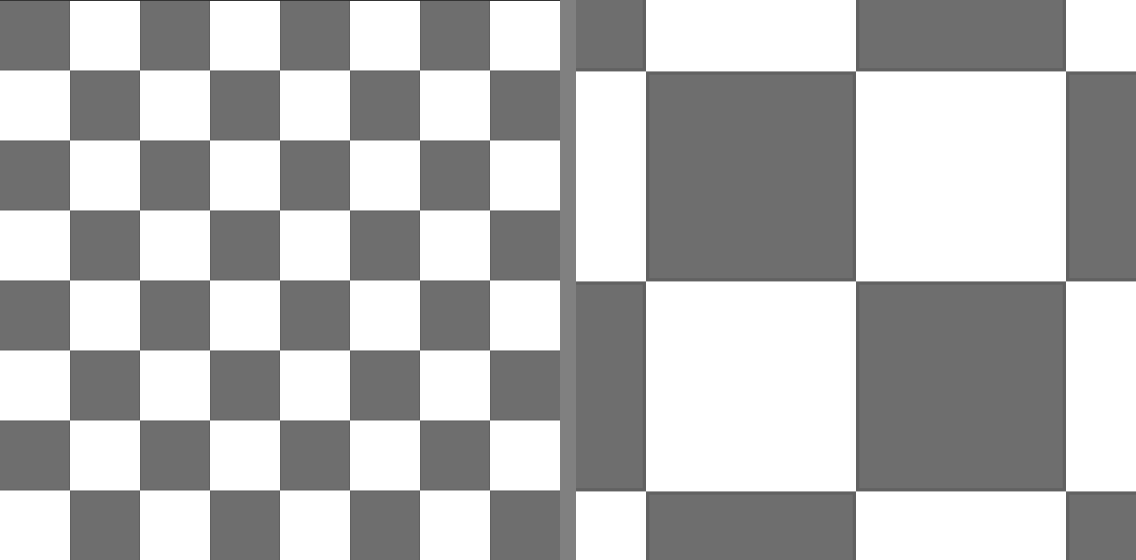
Left: the whole. Right: its middle third, enlarged.
Give the GLSL for this pattern, as a WebGL 1 fragment shader.

```glsl
precision highp float;
// Grey and white checkerboard, eight by eight, with faint dark rims and a thin line along the top.

uniform vec2 u_resolution;

#define CELLS 8.0
#define SHIFT 0.00085      // rows sit slightly below the top edge
#define TOP_LINE 0.0014    // height of the line along the top
#define RIM 0.00195        // width of the darker rim inside grey squares
#define GREY 0.43
#define RIM_GREY 0.38
#define LINE_GREY 0.06

// Triangle wave with zeros at the integers, positive in the first cell.
vec2 signedEdgeDistance(vec2 cell) {
    return abs(mod(cell - 0.5, 2.0) - 1.0) - 0.5;
}

void main() {
    vec2 uv = gl_FragCoord.xy / u_resolution;
    vec2 pixel = 1.0 / u_resolution;
    vec2 cell = vec2(uv.x, 1.0 - SHIFT - uv.y) * CELLS;
    vec2 edge = signedEdgeDistance(cell) / CELLS;

    // Checker: product of two box-filtered square waves
    vec2 wave = clamp(2.0 * edge / pixel, -1.0, 1.0);
    float white = 0.5 - 0.5 * wave.x * wave.y;

    // Rims follow the inner edges only, not the canvas border
    vec2 inner = step(0.5, cell) * step(cell, vec2(CELLS - 0.5));
    vec2 rim = inner * clamp((RIM - abs(edge)) / pixel + 0.5, 0.0, 1.0);
    float grey = mix(GREY, RIM_GREY, max(rim.x, rim.y));
    float shade = mix(grey, 1.0, white);

    // Thin line along the top
    float line = clamp((uv.y - 1.0 + TOP_LINE) / pixel.y + 0.5, 0.0, 1.0);
    shade = mix(shade, LINE_GREY, line);

    gl_FragColor = vec4(vec3(shade), 1.0);
}
```
